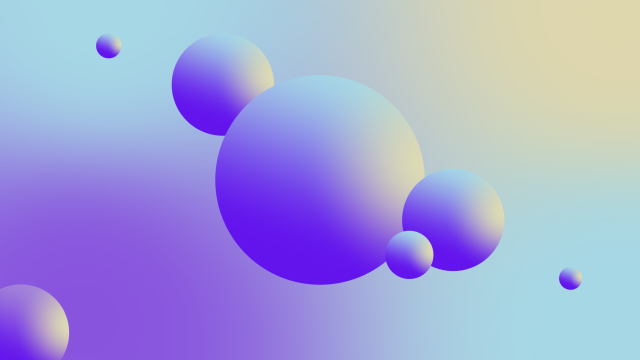
Reproduce this background procedurally as a Shadertoy shader.

```glsl
// Glossy gradient orbs floating over a soft four-colour mesh gradient.
#define SKY      vec3(0.65, 0.845, 0.90)
#define SAND     vec3(0.87, 0.84, 0.68)
#define VIOLET   vec3(0.535, 0.33, 0.87)
#define INDIGO   vec3(0.39, 0.08, 0.93)
#define LAVENDER vec3(0.64, 0.52, 0.85)
#define CREAM    vec3(0.87, 0.86, 0.70)
#define MESH_FALLOFF 3.0
#define GLOW_RADIUS  1.25

const int ORB_COUNT = 7;

// Orbs from back to front: centre, radius, lavender tint of the top.
// Lengths are in canvas heights.
const vec4 ORBS[ORB_COUNT] = vec4[](
    vec4(0.619, 0.765, 0.142, 0.0),
    vec4(0.889, 0.500, 0.291, 0.0),
    vec4(1.259, 0.389, 0.142, 0.0),
    vec4(1.137, 0.292, 0.067, 0.0),
    vec4(0.302, 0.873, 0.035, 0.0),
    vec4(1.585, 0.227, 0.032, 0.0),
    vec4(0.058, 0.076, 0.134, 1.0));

// Adds one mesh colour, weighted by inverse distance; w holds the weight sum.
void addMeshColor(inout vec4 sum, vec2 p, vec2 anchor, vec3 color) {
    float weight = pow(max(distance(p, anchor), 0.01), -MESH_FALLOFF);
    sum += vec4(color, 1.0) * weight;
}

vec3 background(vec2 p) {
    vec4 sum = vec4(0.0);
    addMeshColor(sum, p, vec2(0.28, 0.99), SKY);
    addMeshColor(sum, p, vec2(1.72, 0.96), SAND);
    addMeshColor(sum, p, vec2(0.23, 0.12), VIOLET);
    addMeshColor(sum, p, vec2(1.72, 0.10), SKY);
    return sum.rgb / sum.w;
}

// Orb colour at q, where the orb is the unit disc.
vec3 orbColor(vec2 q, float tint) {
    float rise = smoothstep(-0.75, 1.10, dot(q, vec2(0.35, 0.95)));
    float glow = 1.0 - smoothstep(0.0, GLOW_RADIUS, distance(q, vec2(1.05, 0.15)));
    vec3 color = mix(INDIGO, mix(SKY, LAVENDER, tint), rise);
    return mix(color, CREAM, glow);
}

void mainImage(out vec4 fragColor, in vec2 fragCoord) {
    vec2 p = fragCoord / iResolution.y;
    float pixel = 1.0 / iResolution.y;
    vec3 color = background(p);

    // Layer the orbs with smooth edges
    for (int i = 0; i < ORB_COUNT; i++) {
        vec4 orb = ORBS[i];
        vec2 offset = p - orb.xy;
        float edge = length(offset) - orb.z;
        float cover = 1.0 - smoothstep(-0.7 * pixel, 0.7 * pixel, edge);
        color = mix(color, orbColor(offset / orb.z, orb.w), cover);
    }
    fragColor = vec4(color, 1.0);
}
```
